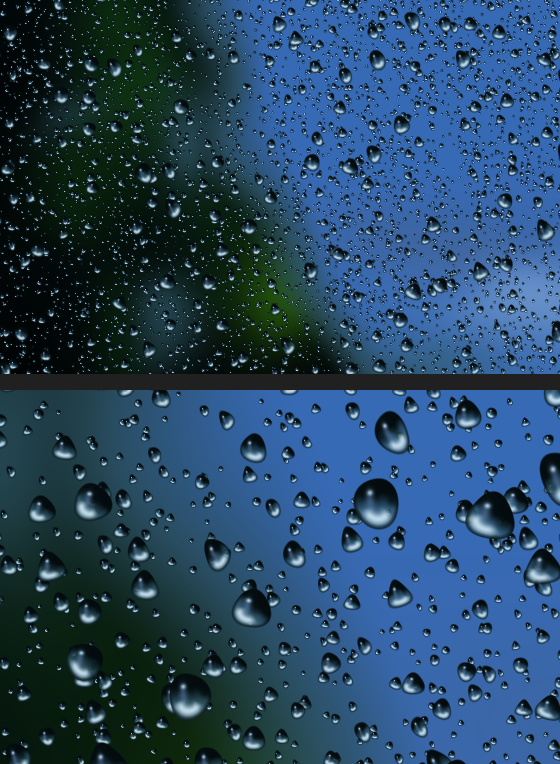
Top: the whole. Bottom: its middle third, enlarged.
Write a WebGL 2 fragment shader that draws this texture.

```glsl
#version 300 es
precision highp float;
// Rain drops on a window pane, in front of blurred dark foliage and blue sky.

#define LAYERS 4
#define SMALLEST_CELL 0.0165
#define CELL_GROWTH 1.74
#define DENSITY 0.52
#define MIN_RADIUS 0.11
#define MAX_RADIUS 0.25
#define SKY vec3(0.215, 0.415, 0.71)
#define HAZE vec3(0.41, 0.57, 0.79)
#define SLATE vec3(0.18, 0.33, 0.40)
#define LEAF vec3(0.06, 0.23, 0.06)
#define SHADOW vec3(0.01, 0.045, 0.055)
#define GLINT vec3(0.74, 0.84, 0.90)

uniform vec2 u_resolution;
out vec4 fragColor;

float hash(vec2 p) {
  return fract(sin(dot(p, vec2(127.1, 311.7))) * 43758.5453);
}

float noise(vec2 p) {
  vec2 i = floor(p), f = fract(p);
  f = f * f * (3.0 - 2.0 * f);
  return mix(mix(hash(i), hash(i + vec2(1, 0)), f.x),
             mix(hash(i + vec2(0, 1)), hash(i + vec2(1, 1)), f.x), f.y);
}

// Soft elliptical patch of light
float glow(vec2 p, vec2 center, vec2 size) {
  vec2 d = (p - center) / size;
  return exp(-dot(d, d));
}

vec3 foliage(vec2 p) {
  vec3 col = SHADOW * mix(0.3, 1.0, noise(p * 4.0));
  float green = glow(p, vec2(0.34, 0.82), vec2(0.16, 0.28))
              + 0.6 * glow(p, vec2(0.20, 0.48), vec2(0.12, 0.14))
              + 0.6 * glow(p, vec2(0.33, 0.10), vec2(0.12, 0.13))
              + 0.5 * glow(p, vec2(0.58, 0.35), vec2(0.15, 0.25));
  col = mix(col, LEAF, min(green, 1.0) * mix(0.5, 1.0, noise(p * 7.0 + 3.0)));
  col = mix(col, vec3(0.14, 0.34, 0.04), 0.9 * glow(p, vec2(0.77, 0.20), vec2(0.13, 0.16)));
  float pale = 0.4 * glow(p, vec2(0.20, 0.68), vec2(0.08, 0.08))
             + 0.75 * glow(p, vec2(0.50, 0.62), vec2(0.09, 0.13))
             + 0.7 * glow(p, vec2(0.47, 0.13), vec2(0.08, 0.09));
  return mix(col, SLATE, pale);
}

vec3 background(vec2 p) {
  vec2 warp = vec2(noise(p * 5.0 + 8.0), noise(p * 5.0 + 21.0)) - 0.5;
  vec2 q = p + 0.09 * warp;
  vec3 sky = mix(SKY, SKY * vec3(1.1, 0.95, 0.89), glow(q, vec2(1.2, 0.36), vec2(0.4, 0.12)));
  sky = mix(sky, HAZE, 0.95 * glow(q, vec2(1.43, 0.19), vec2(0.23, 0.12)));
  sky = mix(sky, SLATE * 1.1, 0.7 * glow(q, vec2(1.08, 0.0), vec2(0.25, 0.11)));
  // The foliage border swings to the right toward the bottom
  float side = q.x - 0.58 - 0.45 * pow(max(1.0 - q.y, 0.0), 2.2);
  vec3 col = mix(foliage(q), SLATE, 0.85 * smoothstep(-0.13, 0.02, side));
  return mix(col, sky, smoothstep(-0.03, 0.14, side));
}

// Light bent through one drop: dark top, pale streak, bright lower crescent
vec3 dropColor(vec2 q, float dist, float seed, vec3 behind) {
  float lean = mix(-0.6, 0.25, seed);
  vec2 lightDir = normalize(vec2(lean, -1.0));
  float facing = dot(q, lightDir);
  float ripple = 0.3 * (noise(q * 2.5 + seed * 50.0) - 0.5);
  vec3 body = mix(SLATE, behind, 0.25) * 1.05;
  vec3 col = mix(SHADOW, body, smoothstep(-0.45, 0.45, facing + ripple));
  float streak = glow(q, vec2(-0.28, 0.08), vec2(0.20, 0.42));
  col = mix(col, HAZE * 0.85, 0.55 * streak);
  float band = (dist - 0.62) / 0.22;
  float crescent = exp(-band * band) * smoothstep(0.35, 0.9, facing / max(dist, 0.01));
  col = mix(col, GLINT, crescent);
  col += 0.7 * GLINT * glow(q, vec2(-0.25, 0.42), vec2(0.14, 0.11));
  return mix(col, SHADOW, 0.7 * smoothstep(0.78, 1.0, dist));
}

// One jittered grid of drops
vec3 addDrops(vec3 col, vec2 p, float cell, float layer, float pixel) {
  vec2 id0 = floor(p / cell);
  vec3 behind = col;
  for (int y = -1; y <= 1; y++)
  for (int x = -1; x <= 1; x++) {
    vec2 id = id0 + vec2(x, y);
    vec2 key = id + layer * 37.0;
    vec2 center = (id + 0.5 + 0.8 * (vec2(hash(key), hash(key + 5.3)) - 0.5)) * cell;
    float crowd = DENSITY * mix(0.65, 1.35, noise(center * 6.0 + layer * 9.0));
    if (hash(key + 11.7) > crowd) continue;
    float seed = hash(key + 19.1), form = hash(key + 27.9);
    float radius = cell * mix(MIN_RADIUS, MAX_RADIUS, seed);
    float tilt = mix(-0.25, 0.5, form);
    float c = cos(tilt), s = sin(tilt);
    vec2 q = mat2(c, -s, s, c) * (p - center) / radius;
    // Stretch, narrow the top and bend the outline
    q.y /= 1.0 + 0.5 * form * form;
    q.x *= 1.0 + 0.35 * hash(key + 33.3) * q.y;
    float angle = atan(q.y, q.x + 0.0001);
    float dist = length(q) * (1.0 + 0.07 * sin(3.0 * angle + seed * 40.0));
    float soft = min(pixel / radius, 0.9);
    float cover = 1.0 - smoothstep(1.0 - soft, 1.0 + soft, dist);
    if (cover > 0.0) col = mix(col, dropColor(q, dist, form, behind), cover);
  }
  return col;
}

void main() {
  vec2 p = gl_FragCoord.xy / u_resolution.y;
  vec3 col = background(p);
  float cell = SMALLEST_CELL;
  for (int i = 0; i < LAYERS; i++) {
    col = addDrops(col, p, cell, float(i), 1.0 / u_resolution.y);
    cell *= CELL_GROWTH;
  }
  fragColor = vec4(clamp(col, 0.0, 1.0), 1.0);
}
```
